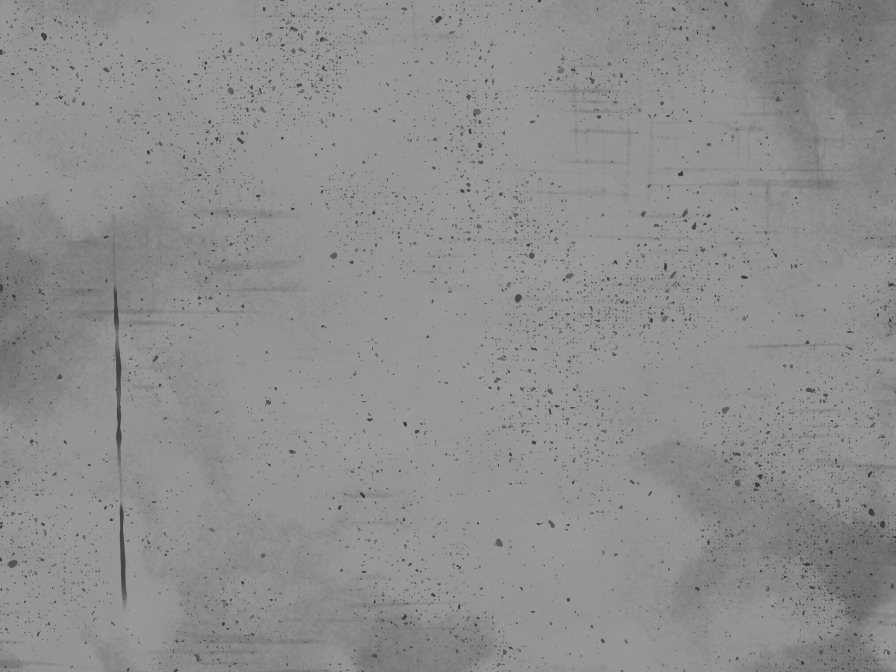
This texture is drawn by a Shadertoy shader. Its source:

```glsl
// Weathered grey concrete wall with trowel smears, clustered pits, scratches and a broken crack.

const vec3 LIGHT = vec3(0.602, 0.592, 0.594);
const vec3 DARK = vec3(0.388, 0.387, 0.378);
const vec3 PIT = vec3(0.17, 0.17, 0.165);
const vec2 CLEAN_CENTER = vec2(0.68, 0.62);
const float BASE_TONE = 1.03;
const float CLOUD_CONTRAST = 0.85;
const float EDGE_GRIME = 0.36;
const float SMEAR_CONTRAST = 0.50;
const float GRAIN = 0.20;
const float CRACK_X = 0.175;

// Pit clusters: center and radius
const vec3 CLUSTERS[6] = vec3[6](
    vec3(0.46, 0.82, 0.16), vec3(0.79, 0.88, 0.12), vec3(0.82, 0.70, 0.10),
    vec3(0.92, 0.50, 0.16), vec3(0.80, 0.08, 0.13), vec3(1.20, 0.18, 0.18));

float hash(vec2 p) {
    vec3 q = fract(p.xyx * 0.1031);
    q += dot(q, q.yzx + 33.33);
    return fract((q.x + q.y) * q.z);
}

vec2 hash2(vec2 p) {
    return vec2(hash(p + 17.3), hash(p + 71.9));
}

float noise(vec2 p) {
    vec2 i = floor(p), f = fract(p);
    f = f * f * (3.0 - 2.0 * f);
    return mix(mix(hash(i), hash(i + vec2(1, 0)), f.x),
               mix(hash(i + vec2(0, 1)), hash(i + vec2(1, 1)), f.x), f.y);
}

float fbm(vec2 p) {
    float sum = 0.0, amp = 0.5;
    for (int i = 0; i < 5; i++) {
        sum += amp * noise(p);
        p = mat2(1.6, 1.2, -1.2, 1.6) * p + 9.7;
        amp *= 0.5;
    }
    return sum / 0.97;
}

// Cellular patches, one tone per cell, blended at the borders
float smears(vec2 p, float sharpness) {
    vec2 cell = floor(p);
    float sum = 0.0, total = 0.0;
    for (int y = -1; y <= 1; y++)
    for (int x = -1; x <= 1; x++) {
        vec2 id = cell + vec2(x, y);
        float weight = exp(-sharpness * length(id + hash2(id) - p));
        sum += weight * hash(id + 5.5);
        total += weight;
    }
    return sum / total - 0.5;
}

// One small irregular dot in some of the grid cells
float pits(vec2 p, float scale, float density) {
    float blur = 0.7 * scale / iResolution.y;
    vec2 q = p * scale + 0.5 * vec2(noise(p * scale * 1.7), noise(p * scale * 1.7 + 40.0));
    vec2 id = floor(q);
    vec2 offset = fract(q) - mix(vec2(0.3), vec2(0.7), hash2(id));
    offset.x *= mix(0.7, 1.4, hash(id + 3.1));
    float radius = mix(0.10, 0.32, pow(hash(id + 8.2), 2.0));
    float dot_ = 1.0 - smoothstep(radius - blur, radius + blur, length(offset));
    return dot_ * step(hash(id + 1.4), density) * mix(0.4, 1.0, hash(id + 6.6));
}

// Long thin marks along x, kept only where the mask allows
float scratches(vec2 p, vec2 scale, float mask) {
    p.y += 0.02 * noise(p * 4.0);
    return smoothstep(0.68, 0.95, noise(p * scale)) * mask;
}

// Wandering vertical crack, broken into short pieces
float crack(vec2 p) {
    float x = CRACK_X + 0.012 * (fbm(vec2(p.y * 9.0, 2.0)) - 0.5) + 0.02 * (0.4 - p.y);
    float gaps = smoothstep(0.42, 0.72, noise(vec2(p.y * 22.0, 4.0)));
    float span = smoothstep(0.08, 0.14, p.y) * (1.0 - smoothstep(0.62, 0.70, p.y));
    float width = 0.0008 + 0.0025 * gaps * noise(vec2(p.y * 60.0, 7.0));
    float line = 1.0 - smoothstep(width, width + 1.4 / iResolution.y, abs(p.x - x));
    return line * span * (0.15 + 0.75 * gaps);
}

void mainImage(out vec4 fragColor, in vec2 fragCoord) {
    vec2 p = fragCoord / iResolution.y;
    vec2 warp = vec2(fbm(p * 4.0), fbm(p * 4.0 + 31.0)) - 0.5;

    // Broad stains, darker toward the sides and the foot
    float edge = smoothstep(0.22, 0.90, length((p - CLEAN_CENTER) * vec2(0.95, 1.1)));
    float tone = BASE_TONE - EDGE_GRIME * edge;
    tone += CLOUD_CONTRAST * (fbm(p * vec2(2.6, 3.4) + 1.2 * warp + 3.0) - 0.5);

    // Overlapping trowel smears
    vec2 bent = p + 0.22 * warp + 0.03 * (fbm(p * 22.0) - 0.5);
    float smear = smears(bent * vec2(6.0, 8.0), 18.0)
                + 0.7 * smears(mat2(0.8, 0.6, -0.6, 0.8) * bent * vec2(11.0, 16.0), 16.0);
    tone += SMEAR_CONTRAST * smear * (0.25 + 0.75 * edge);

    // Scratches and fine grain
    float worn = smoothstep(0.44, 0.68, fbm(p * 5.0 + 12.0));
    tone -= 0.28 * scratches(p, vec2(9.0, 130.0), worn);
    tone -= 0.20 * scratches(p.yx + 4.0, vec2(14.0, 190.0), worn * smoothstep(0.5, 0.8, p.y));
    tone += GRAIN * (noise(p * 330.0) - 0.5) + 0.5 * GRAIN * (noise(p * 120.0) - 0.5);
    tone = min(tone, 0.9 + 0.3 * (tone - 0.9));
    vec3 color = mix(DARK, LIGHT, clamp(tone, -0.25, 1.05));

    // Pits gather in clusters
    float cluster = 0.0;
    for (int i = 0; i < 6; i++) {
        vec2 d = (p - CLUSTERS[i].xy + 0.15 * warp) / CLUSTERS[i].z;
        cluster = max(cluster, exp(-dot(d, d)));
    }
    float patchy = smoothstep(0.38, 0.70, fbm(p * 9.0 + 50.0));
    float density = 0.03 + patchy * (0.10 + 0.20 * edge + 0.55 * cluster);
    float pit = max(pits(p, 65.0, 0.22 * density),
                max(pits(p + 3.0, 115.0, 0.6 * density), 0.75 * pits(p + 7.0, 190.0, density)));
    color = mix(color, PIT, 0.85 * max(pit, crack(p)));

    fragColor = vec4(color, 1.0);
}
```
